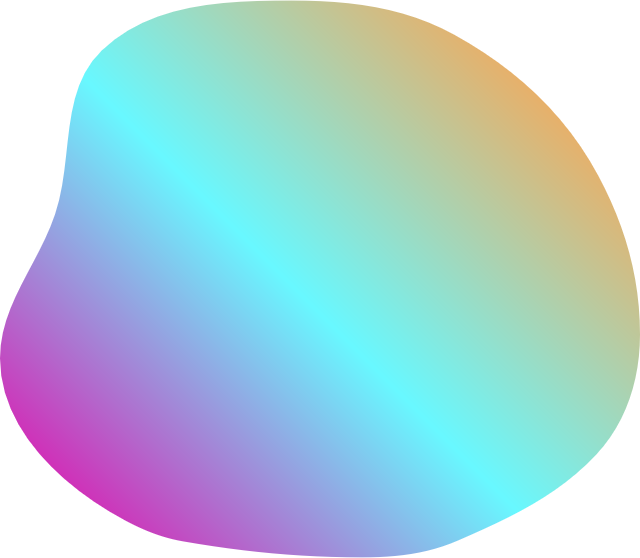
Give the GLSL for this background, as a Shadertoy shader.

```glsl
const vec3 PAPER   = vec3(1.0);
const vec3 MAGENTA = vec3(0.815, 0.188, 0.722);
const vec3 CYAN    = vec3(0.408, 0.973, 1.0);
const vec3 ORANGE  = vec3(0.933, 0.675, 0.384);

// Gradient stops along the x + y diagonal, in canvas widths
const float MAGENTA_STOP = 0.22;
const float CYAN_STOP    = 0.8815;
const float ORANGE_STOP  = 1.60;

// Outline knots, clockwise: position in canvas widths, heading in radians
const int KNOT_COUNT = 12;
const vec3 KNOTS[KNOT_COUNT] = vec3[KNOT_COUNT](
    vec3(0.456, 0.871,  0.0),   vec3(0.710, 0.8175, -0.504),
    vec3(0.935, 0.597, -1.08),  vec3(1.000, 0.349, -1.571),
    vec3(0.932, 0.162, -2.321), vec3(0.716, 0.0275, -2.73),
    vec3(0.566, 0.001, -3.142), vec3(0.286, 0.026, -3.313),
    vec3(0.195, 0.059, -3.632), vec3(0.000, 0.312, -4.712),
    vec3(0.086, 0.537, -5.037), vec3(0.159, 0.793, -5.519));
const float TENSION = 1.04;
const int STEPS = 12;

vec2 heading(float angle) {
    return vec2(cos(angle), sin(angle));
}

// Cubic Hermite curve between two knots
vec2 curvePoint(vec3 a, vec3 b, float t) {
    float reach = TENSION * distance(a.xy, b.xy);
    float t2 = t * t;
    float t3 = t2 * t;
    float blend = 3.0 * t2 - 2.0 * t3;
    return mix(a.xy, b.xy, blend)
         + reach * (t3 - 2.0 * t2 + t) * heading(a.z)
         + reach * (t3 - t2) * heading(b.z);
}

// Signed distance to the closed outline, negative inside
float blobDistance(vec2 p) {
    float nearest = 1e6;
    float side = 1.0;
    vec2 from = KNOTS[0].xy;
    for (int i = 0; i < KNOT_COUNT; i++) {
        vec3 a = KNOTS[i];
        vec3 b = KNOTS[(i + 1) % KNOT_COUNT];
        for (int j = 1; j <= STEPS; j++) {
            vec2 to = curvePoint(a, b, float(j) / float(STEPS));
            vec2 edge = to - from;
            vec2 rel = p - from;
            vec2 gap = rel - edge * clamp(dot(rel, edge) / dot(edge, edge), 0.0, 1.0);
            nearest = min(nearest, dot(gap, gap));

            // Even-odd crossing test
            if ((from.y > p.y) != (to.y > p.y)) {
                if (rel.x < edge.x * rel.y / edge.y) side = -side;
            }
            from = to;
        }
    }
    return side * sqrt(nearest);
}

// Three-stop diagonal gradient
vec3 diagonalGradient(vec2 p) {
    float along = p.x + p.y;
    float lower = clamp((along - MAGENTA_STOP) / (CYAN_STOP - MAGENTA_STOP), 0.0, 1.0);
    float upper = clamp((along - CYAN_STOP) / (ORANGE_STOP - CYAN_STOP), 0.0, 1.0);
    return mix(mix(MAGENTA, CYAN, lower), ORANGE, upper);
}

void mainImage(out vec4 fragColor, in vec2 fragCoord) {
    vec2 p = fragCoord / iResolution.x;
    float coverage = clamp(0.5 - blobDistance(p) * iResolution.x, 0.0, 1.0);
    fragColor = vec4(mix(PAPER, diagonalGradient(p), coverage), 1.0);
}
```
